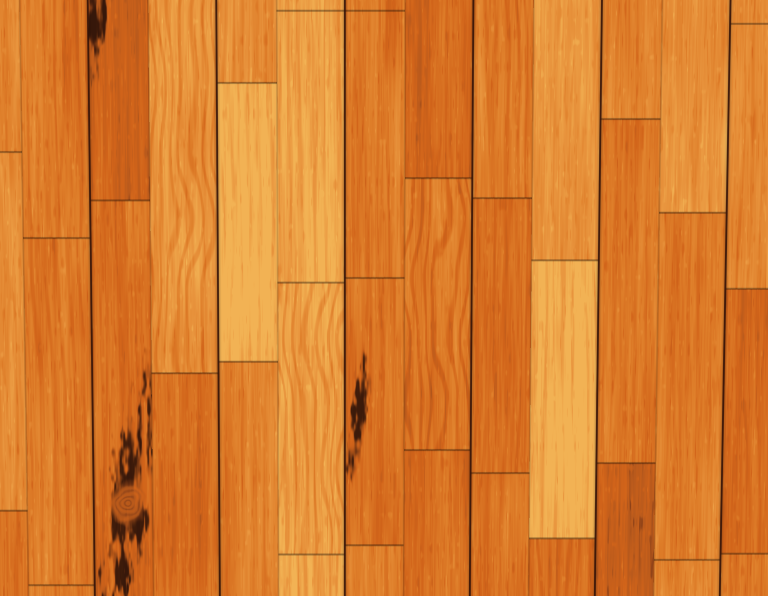
This texture is drawn by a WebGL 2 fragment shader. Its source:

```glsl
#version 300 es
precision highp float;

uniform vec2 u_resolution;
out vec4 fragColor;

// Per strip: first end joint (measured down from the top) and plank length
const vec2 JOINTS[13] = vec2[13](
  vec2(.198, .467), vec2(.310, .452), vec2(.261, .6), vec2(.486, .6),
  vec2(.108, .363), vec2(.368, .354), vec2(.362, .348), vec2(.232, .354),
  vec2(.258, .358), vec2(.339, .362), vec2(.155, .448), vec2(.277, .452),
  vec2(.376, .345));

// Per strip: lightness of its upper, middle and lower plank
const vec3 TONES[13] = vec3[13](
  vec3(.50, .62, .35), vec3(.42, .43, .46), vec3(.20, .33, .30), vec3(.68, .36, .40),
  vec3(.66, .92, .50), vec3(.84, .84, .85), vec3(.43, .38, .46), vec3(.25, .42, .30),
  vec3(.48, .32, .36), vec3(.76, .93, .38), vec3(.55, .38, .20), vec3(.72, .48, .55),
  vec3(.62, .28, .50));

const vec3 WOOD[6] = vec3[6](
  vec3(.46, .20, .08), vec3(.72, .35, .11), vec3(.82, .39, .10),
  vec3(.87, .49, .16), vec3(.91, .58, .24), vec3(.95, .70, .33));

// Dark mineral streaks: centre, half size
const vec4 STREAKS[3] = vec4[3](
  vec4(.125, .035, .016, .09), vec4(.167, .66, .032, .18), vec4(.468, .53, .012, .12));

float hash(vec2 p) {
  vec3 h = fract(p.xyx * vec3(.1031, .1030, .0973));
  h += dot(h, h.yzx + 33.33);
  return fract((h.x + h.y) * h.z);
}

float noise(vec2 p) {
  vec2 i = floor(p), f = fract(p);
  f = f * f * (3. - 2. * f);
  return mix(mix(hash(i), hash(i + vec2(1, 0)), f.x),
             mix(hash(i + vec2(0, 1)), hash(i + vec2(1, 1)), f.x), f.y);
}

vec3 woodColour(float tone) {
  vec3 colour = WOOD[0];
  for (int i = 0; i < 5; i++)
    colour = mix(colour, WOOD[i + 1], clamp(tone * 4. + 1. - float(i), 0., 1.));
  return colour;
}

// Growth rings, fibres and pores, as an offset of the tone
float grain(vec2 g, float figure) {
  float bend = noise(vec2(g.x * 20., g.y * mix(3., 14., figure)));
  float phase = g.x * 430. + figure * 17. * bend + 6. * noise(g * vec2(80., 4.));
  float ring = smoothstep(.1, 1., sin(phase));
  float fibre = noise(g * vec2(650., 22.)) - .5;
  float band = noise(g * vec2(140., 5.)) - .5;
  float cloud = noise(g * vec2(24., 7.)) - .5;
  float pore = smoothstep(.72, .95, noise(g * vec2(480., 45.) + 7.));
  float fleck = smoothstep(.8, 1., noise(g * vec2(420., 70.) + 31.));
  return .2 * fibre + .2 * band + .22 * cloud - ring * mix(.07, .27, figure)
       - .15 * pore + .15 * fleck + .05;
}

vec3 parquet(vec2 q) {
  // Boards of two strips, narrowing slightly towards the bottom
  float pitch = .1674 - .006 * q.y;
  float across = (q.x - .449) / pitch;
  float board = floor(across), f = across - board;
  int strip = clamp(int(board + 3.) * 2 + int(step(.47, f)), 0, 12);

  // Planks along the strip
  float along = (q.y - JOINTS[strip].x) / JOINTS[strip].y;
  int plank = clamp(int(floor(along)) + 1, 0, 2);
  int id = strip * 3 + plank;
  float seed = hash(vec2(strip, plank) + 3.7);
  bool curly = id == 9 || id == 16 || id == 22;
  float figure = curly ? .65 + .35 * seed : .45 * seed * seed;
  vec2 g = vec2(across * .165, q.y) + vec2(3., 5.) + seed * vec2(11., 17.);
  float tone = TONES[strip][plank] + grain(g, figure);

  // Streaks stay inside the two strips that carry them
  float stain = 0.;
  if (strip == 2 || strip == 6)
    for (int i = 0; i < 3; i++) {
      vec2 d = q - STREAKS[i].xy;
      d.x += .14 * d.y;
      float ragged = noise(q * vec2(170., 28.)) + .5 * noise(q * vec2(420., 90.)) - .7;
      stain = max(stain, smoothstep(1., .25, length(d / STREAKS[i].zw) + 1.1 * ragged));
    }

  // Knot with rings around its eye
  float r = length((q - vec2(.167, .655)) * vec2(1., .85)) + .006 * noise(q * 90.);
  float eye = strip == 2 ? smoothstep(.03, .018, r) : 0.;
  tone = mix(tone, .08 + .12 * sin(r * 950.), eye * .8);
  stain *= 1. - .75 * eye;
  vec3 colour = mix(woodColour(tone - .4 * stain), vec3(.17, .07, .03), .85 * stain * stain);

  // End joints, strip seams and open grooves
  float px = 1. / u_resolution.x;
  float joint = (.5 - abs(fract(along) - .5)) * JOINTS[strip].y;
  float seam = abs(f - .47) * pitch;
  float groove = min(f, 1. - f) * pitch;
  colour *= 1. - .35 * smoothstep(.0008 + px, .0004, joint);
  colour *= 1. - .16 * smoothstep(.0006 + px, .0003, seam);
  colour *= 1. - .15 * smoothstep(.005, .001, groove);
  return mix(colour, vec3(.2, .07, .03), .9 * smoothstep(.0011 + .5 * px, .0007, groove));
}

void main() {
  // Four samples smooth the plank edges and fine grain
  vec3 sum = vec3(0);
  for (int i = 0; i < 4; i++) {
    vec2 p = gl_FragCoord.xy + vec2(i & 1, i >> 1) * .5 - .25;
    sum += parquet(vec2(p.x, u_resolution.y - p.y) / u_resolution.x);
  }
  fragColor = vec4(sum / 4., 1);
}
```
